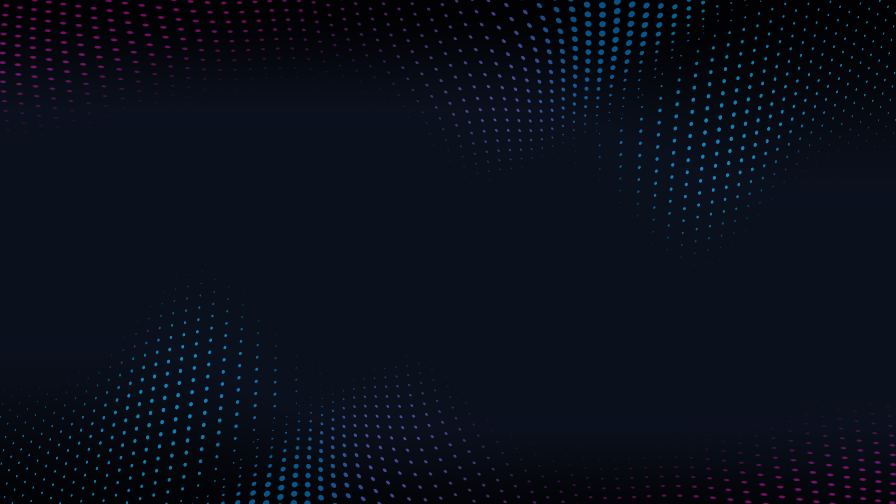
Write a WebGL 2 fragment shader that draws this background.

```glsl
#version 300 es
precision highp float;
// Two halftone dot waves, magenta to cyan, rolling in from the top and bottom of a dark navy field.

#define NAVY vec3(0.041, 0.065, 0.115)
#define BLACK vec3(0.006, 0.007, 0.015)
#define PINK vec3(0.45, 0.04, 0.35)
#define VIOLET vec3(0.29, 0.25, 0.54)
#define BLUE vec3(0.02, 0.31, 0.50)
#define CYAN vec3(0.03, 0.46, 0.63)
#define LOWER_SHIFT 0.065
#define LEFT_CELL vec2(0.0300, 0.0190)
#define RIGHT_CELL vec2(0.0300, 0.0235)
#define ROUNDNESS 0.6

uniform vec2 u_resolution;
out vec4 fragColor;

float bump(float x, float center, float width) {
    float t = (x - center) / width;
    return exp(-t * t);
}

// Coverage of one dot per cell of lattice q; the warp from p to q is partly undone
float dots(vec2 p, vec2 q, vec2 cell, float radius, float stretch, float pixel) {
    mat2 warp = mat2(dFdx(q), dFdy(q)) * inverse(mat2(dFdx(p), dFdy(p)));
    vec2 d = (fract(q / cell) - 0.5) * cell;
    d = mix(d, inverse(warp) * d, ROUNDNESS);
    d.x /= stretch;
    float size = max(radius, 0.0);
    float cover = 1.0 - smoothstep(size - 0.6 * pixel, size + 0.6 * pixel, length(d));
    return cover * smoothstep(0.0, 0.0015, size);
}

// Depth to which the dotted sheet hangs below its edge
float hem(float x) {
    return 0.20 + 0.11 * bump(x, 0.0, 0.35) + 0.21 * bump(x, 0.98, 0.18)
         + 0.37 * bump(x, 1.37, 0.20) + 0.14 * bump(x, 1.78, 0.25);
}

// p.x runs along the edge, p.y is the distance away from it
vec3 wave(vec2 p, float pixel) {
    float x = p.x, y = p.y;
    float fade = smoothstep(0.0, 0.19, hem(x) - y);

    // Diagonal crest where the left sheet folds into the right one
    float crest = x + 1.2 * y - 1.49 + 0.018 * sin(26.0 * y + 4.0 * x);
    float isRight = smoothstep(-0.004, 0.004, crest);

    // Left sheet: sloping rows that sag into arcs and tighten towards the crest
    float sag = 0.16 * bump(x, 1.17, 0.18) - 0.035 * bump(x, 0.62, 0.15);
    float tighten = 0.02 * exp(14.0 * min(crest, 0.02));
    vec2 left = vec2(x - 0.30 * y * smoothstep(0.1, 0.7, x) + 0.30 * y * bump(x, 1.25, 0.2),
                     y - 0.14 * x - sag + tighten);
    left.x += 0.010 * sin(9.0 * x + 12.0 * y);
    float swell = bump(x, 1.22, 0.18) * (1.0 - smoothstep(0.05, 0.28, y));
    float leftRadius = mix(0.0027, 0.0062, swell) * (0.40 + 0.60 * fade);
    leftRadius *= 0.35 + 0.65 * smoothstep(0.0, 0.12, -crest);
    float stretch = mix(2.2, 1.1, smoothstep(0.2, 0.9, x));
    float leftDots = dots(p, left, LEFT_CELL, leftRadius, stretch, pixel);

    // Right sheet: leaning columns that crowd together towards the side
    float spread = x - 1.40;
    vec2 right = vec2(x + 1.0 * spread * spread + 0.10 * y + 0.5 * spread * (y - 0.12),
                      y + 0.48 * spread + 0.025 * sin(11.0 * x));
    float glow = bump(x, 1.43, 0.20) * bump(y, 0.24, 0.20);
    float rightRadius = mix(0.0021, 0.0043, glow) * (0.40 + 0.60 * fade);
    rightRadius *= 0.45 + 0.55 * smoothstep(0.0, 0.07, crest);
    float rightDots = dots(p, right, RIGHT_CELL, rightRadius, 0.9, pixel);

    // Hue drifts along the wave
    vec3 tint = mix(PINK, VIOLET, smoothstep(0.45, 1.0, x));
    tint = mix(tint, BLUE, smoothstep(0.98, 1.18, x + 0.25 * (0.15 - y)));
    tint = mix(tint, CYAN, smoothstep(1.25, 1.50, x + 0.3 * y));
    float strength = 1.0 - 0.30 * bump(x, 0.72, 0.22);
    return tint * strength * fade * mix(leftDots, rightDots, isRight);
}

// 0 in the dark band beside an edge, 1 in the open field
float openness(vec2 p) {
    float reach = 0.25 + 0.17 * smoothstep(1.05, 1.50, p.x);
    return smoothstep(0.01, reach, p.y);
}

void main() {
    float pixel = 1.0 / u_resolution.y;
    vec2 p = gl_FragCoord.xy * pixel;
    float aspect = u_resolution.x * pixel;

    // The lower wave is the upper one turned half a circle
    vec2 upper = vec2(p.x, 1.0 - p.y);
    vec2 lower = vec2(aspect - p.x, p.y + LOWER_SHIFT);

    vec3 color = mix(BLACK, NAVY, openness(upper) * openness(lower));
    color += wave(upper, pixel) + wave(lower, pixel);
    fragColor = vec4(color, 1.0);
}
```
